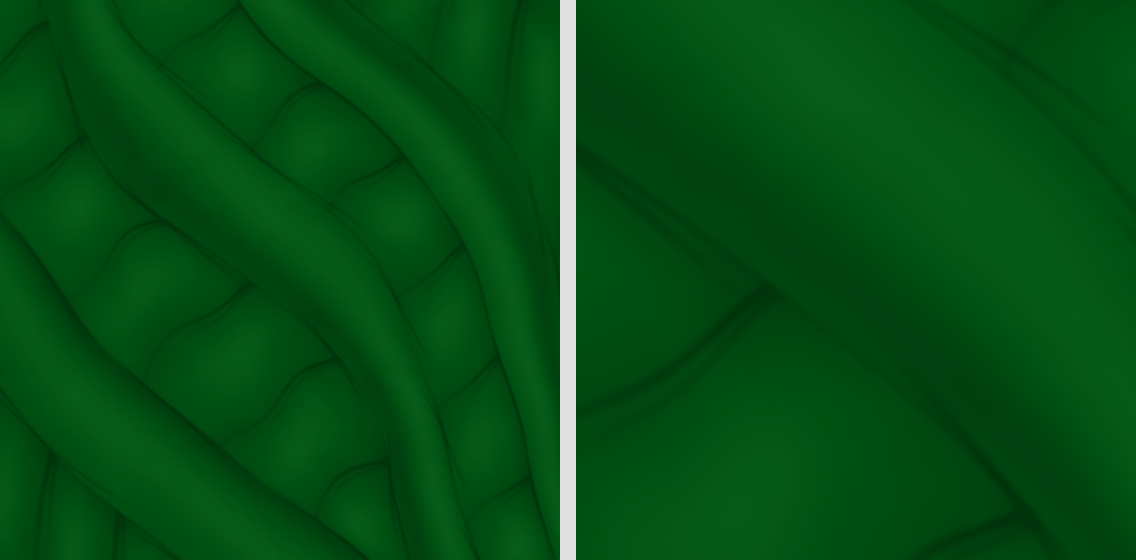
Left: the whole. Right: its middle third, enlarged.
Give the GLSL for this texture, as a Shadertoy shader.

```glsl
// Thick green vines sweeping down to the right, with ribbed stems in the gaps between them.

const vec3 SHADE_GREEN = vec3(0.0, 0.205, 0.045);
const vec3 BASE_GREEN  = vec3(0.0, 0.310, 0.070);
const vec3 LIGHT_GREEN = vec3(0.04, 0.385, 0.120);

const int   EDGE_COUNT   = 6;
const float BEND_LENGTH  = 0.185;  // height over which an edge swings sideways
const float EDGE_BLUR    = 0.004;
const float STROKE_WIDTH = 0.0034;
const float STRAY_COUNT  = 4.3;    // loose strokes along each edge
const float RIB_SPACING  = 0.255;
const float RIB_PHASE    = 0.125;
const float STEM_SPACING = 0.14;   // upright stems in the outer corners
const float STEM_PHASE   = 0.23;
const float BLOTCH       = 0.13;
const float SMUDGE       = 0.07;

// Vine outlines from left to right: bend height, bend x, lean, swing
const vec4 EDGES[EDGE_COUNT] = vec4[](
    vec4(0.90, 0.200, 0.40, 0.15),
    vec4(0.85, 0.460, 0.70, 0.13),
    vec4(0.47, 0.400, 0.15, 0.25),
    vec4(0.27, 0.455, 0.27, 0.20),
    vec4(0.17, 0.600, 0.25, 0.18),
    vec4(0.08, 0.715, 0.15, 0.22));

// Across each vine: position of the lit ridge and of the shaded side
const vec2 RIDGE_AND_SHADE[3] = vec2[](
    vec2(0.50, 0.98), vec2(0.68, 0.20), vec2(0.38, 0.76));

float bump(float x, float width) {
    x /= width;
    return exp(-x * x);
}

// Soft painterly variation from layered, warped sines
float blotches(vec2 p) {
    float sum = 0.0, amp = 0.5;
    for (int i = 0; i < 4; i++) {
        p = mat2(0.8, -0.6, 0.6, 0.8) * p + 0.7 * sin(p.yx * 1.3 + float(i));
        sum += amp * sin(p.x) * cos(p.y);
        p *= 1.8;
        amp *= 0.55;
    }
    return sum;
}

float edgeX(int i, float y) {
    vec4 e = EDGES[i];
    float h = y - e.x;
    return e.y + e.z * h + e.w * tanh(h / BEND_LENGTH);
}

// Distance to an outline, positive on its right
float edgeDistance(int i, vec2 p) {
    vec4 e = EDGES[i];
    float bend = tanh((p.y - e.x) / BEND_LENGTH);
    float slope = e.z + e.w / BEND_LENGTH * (1.0 - bend * bend);
    return (p.x - edgeX(i, p.y)) * inversesqrt(1.0 + slope * slope);
}

float vineLight(float across, vec2 ridgeAndShade) {
    return 0.05 + 0.60 * bump(across - ridgeAndShade.x, 0.19)
         - 0.52 * bump(across - ridgeAndShade.y, 0.18)
         - 0.10 * smoothstep(0.3, 0.5, abs(across - 0.5));
}

// Rounded ribs split by dark, slightly bowed creases
float ribLight(vec2 p, float across, bool outer) {
    float spacing = outer ? STEM_SPACING : RIB_SPACING;
    float bow = 0.07 * across * (1.0 - across);
    float wobble = 0.012 * sin(31.0 * p.x - 13.0 * p.y);
    float along = outer ? p.x + 0.17 * p.y - STEM_PHASE
                        : 0.85 * p.x + p.y + bow + wobble - RIB_PHASE;
    float cell = along / spacing;
    float f = fract(cell);
    float id = floor(cell + 0.5);
    float crease = (cell - id) * spacing;
    float middle = outer ? 0.5 : 0.5 + 0.08 * sin(floor(cell) * 2.4);
    float glow = bump(f - 0.47, 0.23) * bump(across - middle, 0.30);
    float light = -0.08 + 0.72 * glow - 0.17 * bump(crease, 0.034);
    light -= 0.24 * smoothstep(0.72, 1.0, across);

    // Paired crease strokes, pressed hardest at the upper end
    float fade = 0.25 + 0.75 * smoothstep(0.15, 0.95, across + 0.25 * sin(id * 3.1));
    float spread = 0.010 + 0.022 * (1.0 - across);
    light -= 0.62 * fade * bump(crease, 0.0055);
    light -= 0.30 * fade * smoothstep(0.2, 0.6, across) * bump(crease - spread, 0.005);
    return light;
}

float regionLight(int region, vec2 p) {
    float right = region < EDGE_COUNT ? edgeX(region, p.y) : edgeX(EDGE_COUNT - 1, p.y) + 0.35;
    float left = region > 0 ? edgeX(region - 1, p.y) : right - 0.35;
    float across = clamp((p.x - left) / (right - left), 0.0, 1.0);
    if (region % 2 == 1) return vineLight(across, RIDGE_AND_SHADE[region / 2]);
    return ribLight(p, across, region == 0 || region == EDGE_COUNT);
}

void mainImage(out vec4 fragColor, in vec2 fragCoord) {
    vec2 p = fragCoord / iResolution.xy;
    p.y = 1.0 - p.y;
    p += 0.004 * sin(p.yx * vec2(23.0, 19.0) + vec2(0.0, 1.7));

    // Lay the regions side by side, then gather the strokes along their edges
    float light = regionLight(0, p);
    float ink = 0.0;
    for (int i = 0; i < EDGE_COUNT; i++) {
        float d = edgeDistance(i, p);
        float k = float(i);
        light = mix(light, regionLight(i + 1, p), smoothstep(-EDGE_BLUR, EDGE_BLUR, d));
        float press = 0.45 + 0.35 * sin(17.0 * p.y + 2.3 * k) * sin(7.0 * p.y + k);
        ink += press * bump(d, STROKE_WIDTH) + 0.10 * bump(d, 0.020);

        // Loose tapered strokes that cross the outline at a slant
        float s = fract(p.y * STRAY_COUNT + 0.37 * k);
        float taper = smoothstep(0.0, 0.25, s) * smoothstep(1.0, 0.7, s);
        float slant = (s - 0.4) * 0.045 * sin(1.5 + 2.0 * k);
        ink += 0.50 * taper * bump(d - slant, STROKE_WIDTH);
    }
    light += BLOTCH * blotches(p * 13.0);
    light += SMUDGE * blotches(vec2(p.x + p.y, 2.0 * (p.x - p.y)) * 19.0);
    light -= 0.72 * min(ink, 1.0);

    // Tone ramp
    vec3 color = mix(BASE_GREEN, LIGHT_GREEN, clamp(light, 0.0, 1.0));
    color = mix(color, SHADE_GREEN, clamp(-light, 0.0, 1.0));
    fragColor = vec4(color, 1.0);
}
```
